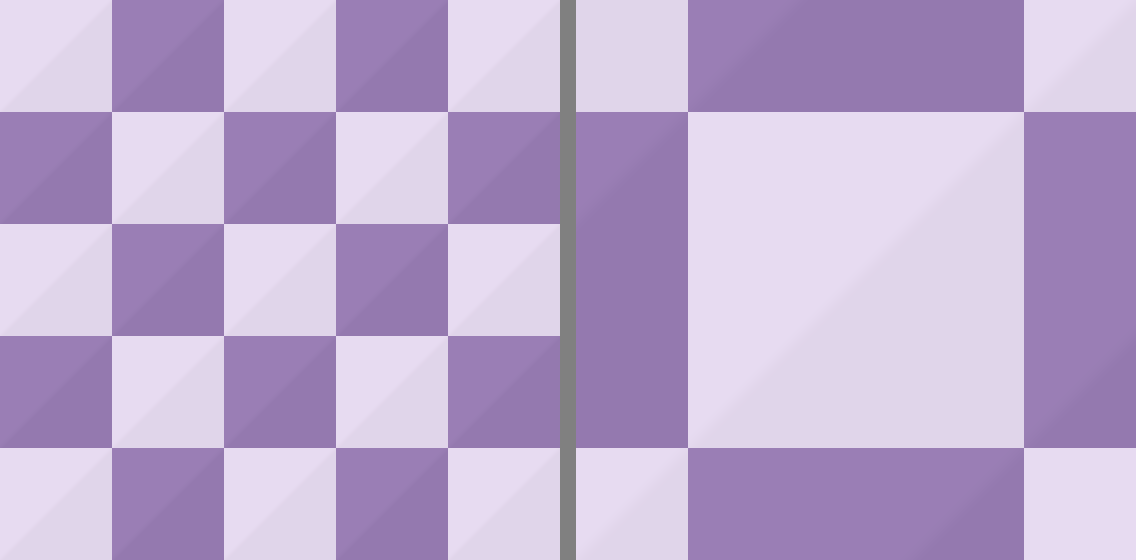
Left, the full canvas; right, a detail of the centre.
Reproduce this pattern procedurally as a three.js fragment shader.

```glsl
// Five by five lilac and violet checkerboard, with light squares at the corners.
// Signed triangle waves give the smoothed checker; a soft diagonal
// splits every square into a brighter upper left and a dimmer lower right.
varying vec2 vUv;

// Signed distance to the nearest grid line, positive in even cells.
vec2 cellWave(vec2 p) {
  return 0.5 - abs(mod(p + 0.5, 2.0) - 1.0);
}

void main() {
  vec2 grid = vUv * 5.0;
  vec2 cell = fract(grid);

  // Checker: the product of the two smoothed square waves
  vec2 side = clamp(cellWave(grid) / (0.5 * fwidth(grid)), -1.0, 1.0);
  float lightSquare = 0.5 + 0.5 * side.x * side.y;

  // Soft diagonal from the lower left to the upper right of each cell
  float upperLeft = smoothstep(-0.04, 0.04, cell.y - cell.x);

  vec3 lilac = mix(vec3(0.88, 0.835, 0.918), vec3(0.905, 0.859, 0.945), upperLeft);
  vec3 violet = mix(vec3(0.58, 0.475, 0.686), vec3(0.602, 0.494, 0.708), upperLeft);

  gl_FragColor = vec4(mix(violet, lilac, lightSquare), 1.0);
}
```
